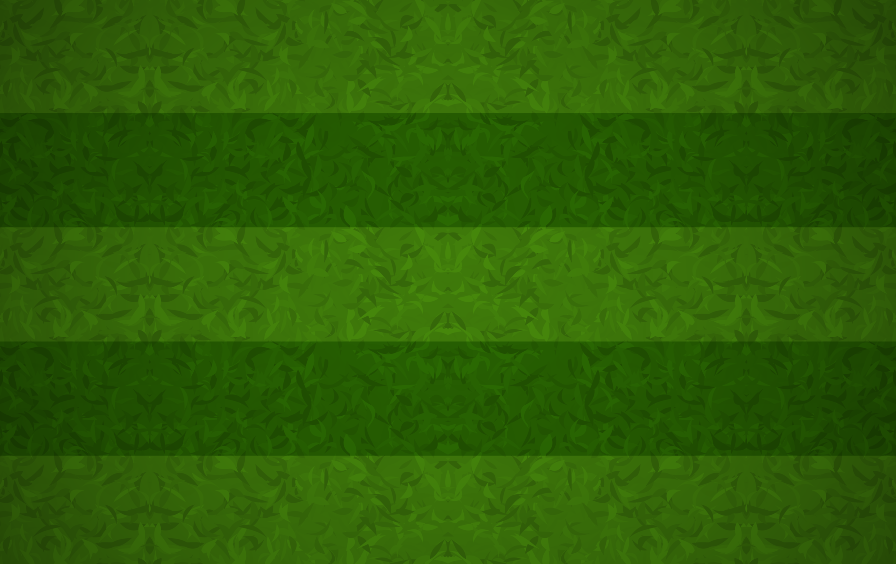
Reproduce this texture procedurally as a Shadertoy shader.

```glsl
// Mown lawn: five horizontal stripes, alternately light and dark green,
// covered by layers of scattered curved leaf blades. The blade field is mirrored
// across, repeats every two stripes upward, and darkens toward the borders.

#define STRIPE 0.2025       // stripe height, in canvas heights
#define FIRST_EDGE 0.192    // top of the lowest stripe
#define MIRROR_WIDTH 2.612  // width of one mirrored panel, in stripes
#define CELLS 7.0           // blade cells per stripe height
#define LAYERS 3            // blade layers
#define COVERAGE 0.78       // share of cells holding a blade
#define CONTRAST 0.13       // strength of blade shading
#define VIGNETTE vec2(0.28, 0.12)
#define LIGHT_GREEN vec3(0.245, 0.475, 0.040)
#define DARK_GREEN vec3(0.150, 0.372, 0.006)

float hash(vec2 p) {
    return fract(sin(dot(p, vec2(127.1, 311.7))) * 43758.5453);
}

// Signed distance-like value of a tapered, bent blade lying along x
float bladeShape(vec2 p, float halfLength, float halfWidth, float bend) {
    float t = p.x / halfLength;
    float spine = bend * (t * t - 0.35);
    float taper = halfWidth * (1.0 - t * t) * (1.0 - 0.35 * t);
    float slope = 2.0 * bend * t / halfLength;
    float across = (abs(p.y - spine) - taper) / sqrt(1.0 + slope * slope);
    return max(across, abs(p.x) - halfLength);
}

// Lays one grid of random blades over the shade found so far
float addBlades(float shade, vec2 p, float layer, float pixel) {
    vec2 baseCell = floor(p);
    for (int j = -1; j <= 1; j++) {
        for (int i = -1; i <= 1; i++) {
            vec2 cell = baseCell + vec2(i, j);
            vec2 seed = vec2(cell.x, mod(cell.y, 2.0 * CELLS)) + layer * vec2(37.0, 59.0);
            if (hash(seed + 0.7) > COVERAGE) continue;

            vec2 center = cell + 0.2 + 0.6 * vec2(hash(seed + 1.3), hash(seed + 2.9));
            float angle = 6.2832 * hash(seed + 4.1);
            float c = cos(angle), s = sin(angle);
            vec2 q = mat2(c, -s, s, c) * (p - center);

            float halfLength = mix(0.50, 0.95, hash(seed + 5.3));
            float halfWidth = mix(0.10, 0.24, hash(seed + 6.7));
            float bend = mix(-0.45, 0.45, hash(seed + 7.9));
            float d = bladeShape(q, halfLength, halfWidth, bend);

            // Five flat tones, from shadow to lit blade
            float tone = floor(5.0 * hash(seed + 9.1)) * 0.5 - 1.1;
            shade = mix(shade, tone, 1.0 - smoothstep(-0.5 * pixel, 0.5 * pixel, d));
        }
    }
    return shade;
}

void mainImage(out vec4 fragColor, in vec2 fragCoord) {
    vec2 uv = fragCoord / iResolution.xy;
    float pixel = 1.0 / (STRIPE * iResolution.y);

    // Position in stripe heights, centred across
    vec2 p = vec2(fragCoord.x - 0.5 * iResolution.x,
                  fragCoord.y - FIRST_EDGE * iResolution.y) * pixel;

    // Alternating stripes with smoothed edges
    float fromEdge = abs(mod(p.y + 0.5, 2.0) - 1.0) - 0.5;
    float darkStripe = smoothstep(-0.5 * pixel, 0.5 * pixel, -fromEdge);
    vec3 color = mix(LIGHT_GREEN, DARK_GREEN, darkStripe);

    // Mirrored panels of blades
    float folded = MIRROR_WIDTH - abs(mod(p.x, 2.0 * MIRROR_WIDTH) - MIRROR_WIDTH);
    vec2 grid = vec2(folded, p.y) * CELLS;
    float shade = 0.0;
    for (int k = 0; k < LAYERS; k++) {
        vec2 shift = vec2(0.37, 0.0) * float(k);
        shade = addBlades(shade, grid + shift, float(k), pixel * CELLS);
    }
    color *= 1.0 + CONTRAST * shade;

    // Soft darkening toward the borders
    vec2 fromCenter = 2.0 * uv - 1.0;
    color *= 1.0 - dot(VIGNETTE, fromCenter * fromCenter);

    fragColor = vec4(color, 1.0);
}
```
